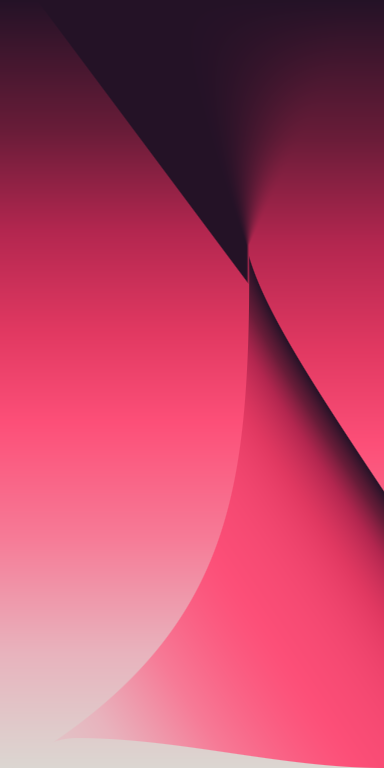
Give the GLSL for this background, as a Shadertoy shader.

```glsl
// Draws a twisted satin ribbon over a vertical plum, crimson, pink and pearl gradient.

// Colour ramp, from dark to light
const vec3 PLUM    = vec3(0.14, 0.07, 0.15);
const vec3 WINE    = vec3(0.41, 0.11, 0.22);
const vec3 CRIMSON = vec3(0.70, 0.15, 0.31);
const vec3 ROSE    = vec3(0.88, 0.22, 0.38);
const vec3 PINK    = vec3(0.99, 0.31, 0.47);
const vec3 BLUSH   = vec3(0.965, 0.48, 0.59);
const vec3 PETAL   = vec3(0.91, 0.70, 0.74);
const vec3 PEARL   = vec3(0.86, 0.84, 0.82);

// Layout: x runs right, y runs down, both from 0 to 1
const vec2  TWIST          = vec2(0.641, 0.319);
const float DIAGONAL_START = 0.096;
const float DIAGONAL_SLOPE = 1.492;
const float DIAGONAL_END   = 0.37;
const float SHEET_STRETCH  = 0.95;
const float FOLD_NORMAL    = 0.83;
const float FOLD_SHADOW    = 0.13;

vec3 satinRamp(float t) {
    vec3 c = mix(PLUM, WINE, clamp(t / 0.17, 0.0, 1.0));
    c = mix(c, CRIMSON, clamp((t - 0.17) / 0.13, 0.0, 1.0));
    c = mix(c, ROSE,    clamp((t - 0.30) / 0.13, 0.0, 1.0));
    c = mix(c, PINK,    clamp((t - 0.43) / 0.12, 0.0, 1.0));
    c = mix(c, BLUSH,   clamp((t - 0.55) / 0.15, 0.0, 1.0));
    c = mix(c, PETAL,   clamp((t - 0.70) / 0.15, 0.0, 1.0));
    return mix(c, PEARL, clamp((t - 0.85) / 0.15, 0.0, 1.0));
}

// Smooth coverage of the side where d is positive
float cover(float d) {
    return clamp(0.5 + d / max(fwidth(d), 1e-5), 0.0, 1.0);
}

float foldLeftEdge(float y) {
    float u = y - 0.36;
    return 0.649 - u * u * (0.35 + 2.82 * u * u);
}

float foldRightEdge(float y) {
    float s = max(y - TWIST.y, 0.0);
    return TWIST.x + 1.36 * s - 0.079 * (1.0 - exp(-s / 0.085));
}

float foldHem(float x) {
    float tip = max(0.2 - x, 0.0) / 0.15;
    return 0.961 + 0.039 * smoothstep(0.2, 1.0, x) + 0.031 * tip * tip;
}

// Upper sheet, with a shadow that narrows into the twist
vec3 sheetColor(vec2 p) {
    float rise = max(TWIST.y - p.y, 0.0);
    float light = smoothstep(TWIST.x - 0.75 * rise, TWIST.x + rise + 0.009, p.x);
    return mix(PLUM, satinRamp(p.y * SHEET_STRETCH), light);
}

// Lower fold, lit away from its dark right edge
vec3 foldColor(float depth) {
    float t = 0.56 * (1.0 - exp(-depth / FOLD_SHADOW));
    return satinRamp(t + 0.38 * smoothstep(0.4, 1.2, depth));
}

void mainImage(out vec4 fragColor, in vec2 fragCoord) {
    vec2 p = fragCoord / iResolution.xy;
    p.y = 1.0 - p.y;

    float leftEdge = foldLeftEdge(p.y);
    float rightEdge = foldRightEdge(p.y);

    // Edge masks
    float pastDiagonal = cover(p.x - DIAGONAL_START - DIAGONAL_SLOPE * p.y);
    float pastLeft = cover(p.x - leftEdge);
    float pastRight = cover(p.x - rightEdge);
    float aboveHem = cover(foldHem(p.x) - p.y);
    float belowTwist = cover(p.y - TWIST.y);

    // Background, then the upper sheet on both sides of the twist
    vec3 color = satinRamp(p.y);
    float sheet = p.y < DIAGONAL_END ? pastDiagonal : pastRight;
    color = mix(color, sheetColor(p), sheet);

    // Lower fold
    float fold = pastLeft * (1.0 - pastRight) * aboveHem * belowTwist;
    float depth = max(rightEdge - p.x, 0.0) * FOLD_NORMAL;
    color = mix(color, foldColor(depth), fold);

    fragColor = vec4(color, 1.0);
}
```
